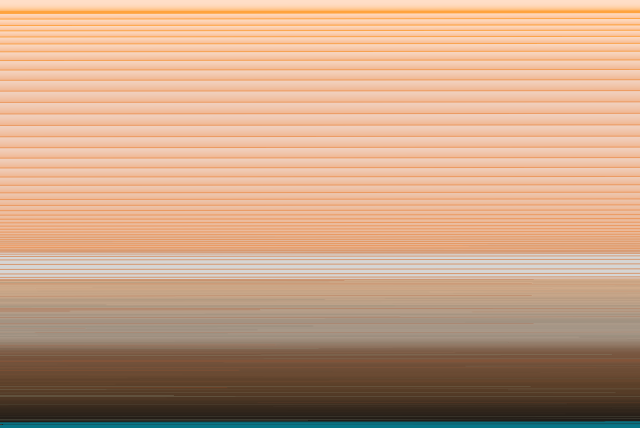
A WebGL 1 fragment shader for this background:

```glsl
precision highp float;
// Striped sunset: ruled peach sky, pale horizon band, streaked brown ground and a teal base line.
uniform vec2 u_resolution;

// Heights are fractions of the canvas, measured downward from the top.
const float CAP_END = 0.0285;       // lower end of the glowing top strip
const float EVEN_END = 0.0586;      // evenly spaced rules stop here
const float EVEN_GAP = 0.01465;
const float SKY_MID = 0.2656;       // widest rule spacing
const float SKY_GAP = 0.02695;
const float UPPER_REACH = 0.2734;
const float LOWER_REACH = 0.2969;
const float DENSE_START = 0.5117;   // rules crowd toward the horizon
const float DENSE_REACH = 0.123;
const float DENSE_RATE = 0.07;
const float BAND_TOP = 0.585;
const float BAND_MID = 0.623;
const float BAND_END = 0.653;
const float BAND_REACH = 0.0371;
const float BAND_GAP = 0.01172;
const float RULE_HALF = 0.0012;
const float TILT = 0.0014;
const float STREAK_ROWS = 340.0;

const vec3 CREAM = vec3(1.0, 0.87, 0.78);
const vec3 BLUSH = vec3(0.94, 0.82, 0.755);
const vec3 PEACH = vec3(0.94, 0.71, 0.56);
const vec3 AMBER = vec3(1.0, 0.64, 0.24);
const vec3 COPPER = vec3(0.92, 0.59, 0.36);
const vec3 MIST = vec3(0.84, 0.835, 0.83);
const vec3 SAND = vec3(0.81, 0.66, 0.53);
const vec3 STONE = vec3(0.645, 0.585, 0.525);
const vec3 UMBER = vec3(0.47, 0.335, 0.245);
const vec3 BARK = vec3(0.36, 0.25, 0.16);
const vec3 SOOT = vec3(0.13, 0.11, 0.09);
const vec3 RUST = vec3(0.60, 0.27, 0.13);
const vec3 SAGE = vec3(0.62, 0.64, 0.54);
const vec3 TEAL = vec3(0.03, 0.46, 0.53);

float hash(vec2 p) {
  return fract(sin(dot(p, vec2(127.1, 311.7))) * 43758.55);
}

float atanhSafe(float v) {
  v = clamp(v, -0.995, 0.995);
  return 0.5 * log((1.0 + v) / (1.0 - v));
}

// Rule counter for the sky; each whole value is one rule.
float skyPhase(float t) {
  if (t < EVEN_END) return -10.0 - (EVEN_END - t) / EVEN_GAP;
  if (t > DENSE_START)
    return 13.0 - log(max(1.0 - (t - DENSE_START) / DENSE_REACH, 0.05)) / DENSE_RATE;
  float reach = t < SKY_MID ? UPPER_REACH : LOWER_REACH;
  return reach / SKY_GAP * atanhSafe((t - SKY_MID) / reach);
}

float bandPhase(float t) {
  return 0.5 + BAND_REACH / BAND_GAP * atanhSafe((t - BAND_MID) / BAND_REACH);
}

// Coverage of a thin rule, given the phase and its change over one pixel.
float rule(float phase, float change, float px) {
  float f = fract(phase);
  float dist = min(f, 1.0 - f) * px / max(change, 0.0001);
  return clamp((RULE_HALF - dist) / px + 0.5, 0.0, 1.0);
}

// Horizontal streaks, each row changing value at its own place.
float streakRow(float row, float x) {
  float cut = hash(vec2(row, 7.0));
  float a = hash(vec2(row, 1.0));
  float b = mix(a, hash(vec2(row, 2.0)), 0.6);
  return mix(a, b, smoothstep(cut - 0.002, cut + 0.002, x));
}

float streaks(float t, float x) {
  float y = t * STREAK_ROWS;
  float row = floor(y);
  return mix(streakRow(row, x), streakRow(row + 1.0, x), smoothstep(0.2, 0.8, y - row));
}

vec3 sky(float t, float px) {
  float phase = skyPhase(t);
  float fall = fract(phase);
  vec3 light = mix(CREAM, BLUSH, smoothstep(0.0, 0.25, t));
  light = mix(light, vec3(0.91, 0.75, 0.65), smoothstep(0.35, 0.55, t));
  vec3 warm = mix(vec3(1.0, 0.75, 0.56), PEACH, smoothstep(0.0, 0.2, t));
  vec3 col = mix(light, warm, fall * (0.6 + 0.4 * fall));
  vec3 ink = mix(AMBER, COPPER, smoothstep(0.03, 0.25, t));
  col = mix(col, ink, 0.9 * rule(phase, skyPhase(t + px) - phase, px));
  // Glowing strip along the top edge
  float glow = clamp(t / CAP_END, 0.0, 1.0);
  vec3 cap = mix(CREAM, AMBER, glow * glow * glow);
  col = mix(cap, col, smoothstep(-px, px, t - CAP_END));
  return mix(col, AMBER, 1.0 - smoothstep(0.002, 0.002 + px, abs(t - CAP_END)));
}

vec3 band(float t, float px) {
  float phase = bandPhase(t);
  float ink = rule(phase, bandPhase(t + px) - phase, px);
  return mix(MIST, vec3(0.84, 0.56, 0.38), 0.85 * ink);
}

vec3 ground(float t, float x) {
  vec3 col = mix(SAND, STONE, smoothstep(0.65, 0.77, t));
  col = mix(col, UMBER, smoothstep(0.78, 0.835, t));
  col = mix(col, BARK, smoothstep(0.83, 0.91, t));
  col = mix(col, SOOT, smoothstep(0.90, 0.99, t));
  float s = streaks(t, x);
  col *= 0.94 + 0.12 * s;
  col = mix(col, RUST, 0.3 * smoothstep(0.7, 1.0, s) * (1.0 - smoothstep(0.9, 0.98, t)));
  col = mix(col, SAGE, 0.25 * (1.0 - smoothstep(0.0, 0.25, s)));
  // Teal line with a broken upper edge
  float teal = smoothstep(0.986, 0.993, t + 0.012 * (s - 0.5));
  return mix(col, TEAL, teal);
}

void main() {
  vec2 uv = gl_FragCoord.xy / u_resolution;
  float px = 1.0 / u_resolution.y;
  float t = 1.0 - uv.y + TILT * (uv.x - 0.5);
  vec3 col = sky(t, px);
  float haze = smoothstep(0.53, BAND_TOP, t) * streaks(t, uv.x);
  col = mix(col, STONE, 0.3 * haze);
  col = mix(col, band(t, px), smoothstep(-px, px, t - BAND_TOP));
  col = mix(col, ground(t, uv.x), smoothstep(-px, px, t - BAND_END));
  gl_FragColor = vec4(col, 1.0);
}
```
